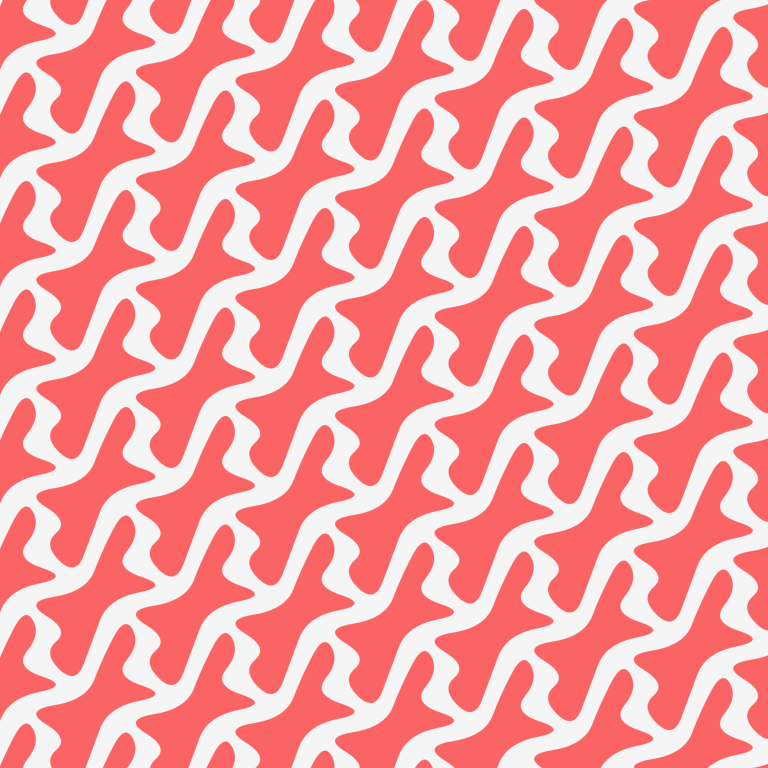
Give the GLSL for this pattern, as a Shadertoy shader.

```glsl
// Interlocking coral star-like blobs with wavy arms on a sheared lattice over off-white.

// Control polygon of one blob, clockwise, in thousandths of the canvas.
const vec2 blob[12] = vec2[12](
    vec2( 36.0,  114.0), vec2( 56.0,  78.0), vec2( 21.0,  35.0), vec2( 95.0, 11.0),
    vec2( 14.0,   -5.0), vec2( -7.0, -62.0), vec2(-28.0,-118.0), vec2(-71.0,-76.0),
    vec2(-36.0,  -46.0), vec2(-97.0,  -9.0), vec2(-14.0,   4.0), vec2(  7.0, 59.0));

// Moves an offset into the lattice cell around zero; each column steps down.
vec2 wrapToCell(vec2 q) {
    q -= round(q.x / 129.65) * vec2(129.65, -11.72);
    q.y -= round(q.y / 141.3) * 141.3;
    return q;
}

// Point on a quadratic arc between the midpoints of a control polygon.
vec2 splinePoint(vec2 prev, vec2 ctrl, vec2 next, float t) {
    return mix(mix(0.5 * (prev + ctrl), ctrl, t), mix(ctrl, 0.5 * (ctrl + next), t), t);
}

// Signed distance to the repeated blob, negative inside.
float blobDistance(vec2 p) {
    float nearest = 1e9;
    float side = 1.0;
    for (int i = 0; i < 12; i++) {
        vec2 prev = blob[(i + 11) % 12];
        vec2 ctrl = blob[i];
        vec2 next = blob[(i + 1) % 12];
        vec2 start = 0.5 * (prev + ctrl);
        for (int k = 1; k <= 10; k++) {
            vec2 end = splinePoint(prev, ctrl, next, float(k) / 10.0);
            vec2 halfEdge = 0.5 * (end - start);
            vec2 q = wrapToCell(p - 0.5 * (start + end));
            float along = clamp(dot(q, halfEdge) / dot(halfEdge, halfEdge), -1.0, 1.0);
            vec2 gap = q - along * halfEdge;
            float d2 = dot(gap, gap);
            if (d2 < nearest) {
                nearest = d2;
                side = sign(halfEdge.x * q.y - halfEdge.y * q.x);
            }
            start = end;
        }
    }
    return side * sqrt(nearest);
}

void mainImage(out vec4 fragColor, in vec2 fragCoord) {
    float pixel = 1000.0 / iResolution.y;
    vec2 p = fragCoord * pixel - vec2(515.6, 473.1);

    // Coral inside, off-white between, with a one-pixel soft edge.
    float outside = smoothstep(-0.75 * pixel, 0.75 * pixel, blobDistance(p));
    vec3 color = mix(vec3(0.984, 0.392, 0.392), vec3(0.961), outside);
    fragColor = vec4(color, 1.0);
}
```
